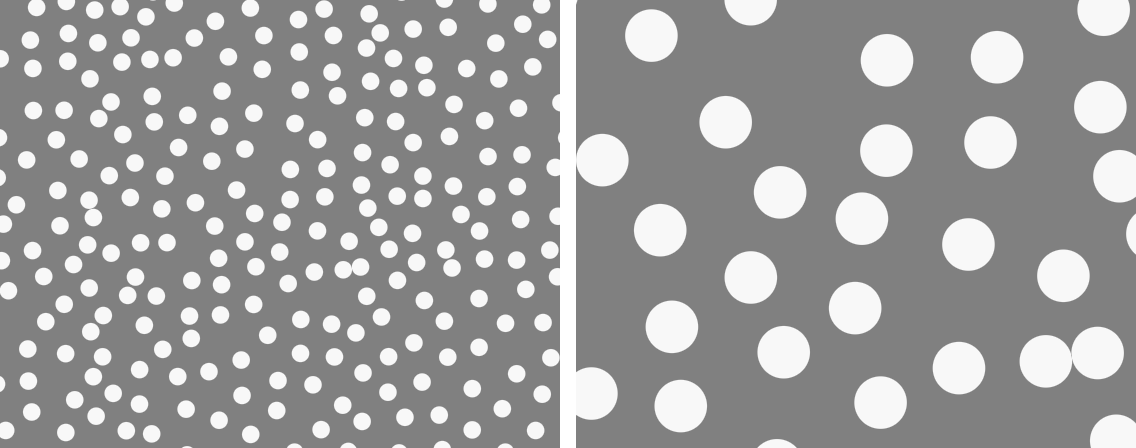
Left: the whole. Right: its middle third, enlarged.
This pattern is drawn by a Shadertoy shader. Its source:

```glsl
// Evenly spaced but irregular pale round dots on flat mid grey.

const float ROW = 0.866;  // row height of a triangular lattice with unit spacing

vec2 hash22(vec2 p) {
    vec3 h = fract(vec3(p.xyx) * vec3(0.1031, 0.1030, 0.0973));
    h += dot(h, h.yzx + 33.33);
    return fract((h.xx + h.yz) * h.zy);
}

// Slow bending of the lattice so that its rows never line up for long
vec2 bend(vec2 p) {
    return 0.45 * vec2(sin(0.47 * p.y + 1.3) + 0.5 * sin(0.8 * p.x + 0.4 * p.y),
                       sin(0.51 * p.x + 4.0) + 0.5 * sin(0.7 * p.y - 0.5 * p.x));
}

float stagger(float row) {
    return 0.5 * mod(row, 2.0);
}

// Lattice point of a cell, jittered and bent
vec2 seedPoint(vec2 cell) {
    vec2 base = vec2(cell.x + 0.5 + stagger(cell.y), (cell.y + 0.5) * ROW);
    return base + bend(base) + 0.72 * (hash22(cell + 71.0) - 0.5);
}

// Seed pushed away from neighbours that are closer than the unit spacing
vec2 dotCentre(vec2 cell) {
    vec2 seed = seedPoint(cell), push = vec2(0.0);
    for (int j = -1; j <= 1; j++)
    for (int i = -1; i <= 1; i++) {
        if (i == 0 && j == 0) continue;
        vec2 away = seed - seedPoint(cell + vec2(i, j));
        float gap = max(length(away), 0.001);
        push += away / gap * max(1.0 - gap, 0.0);
    }
    return seed + 0.45 * push;
}

void mainImage(out vec4 fragColor, in vec2 fragCoord) {
    float unitsPerPixel = 12.28 / iResolution.y;
    vec2 p = mat2(0.9, 0.436, -0.436, 0.9) * (fragCoord * unitsPerPixel);

    // Cell under this point once the bending is undone
    vec2 flatP = p - bend(p);
    float row = floor(flatP.y / ROW);
    vec2 home = vec2(floor(flatP.x - stagger(row)), row);

    // Distance to the nearest dot centre
    float nearest = 9.0;
    for (int j = -1; j <= 1; j++)
    for (int i = -1; i <= 1; i++)
        nearest = min(nearest, distance(p, dotCentre(home + vec2(i, j))));

    float cover = clamp(0.5 - (nearest - 0.24) / (1.1 * unitsPerPixel), 0.0, 1.0);
    vec3 grey = vec3(0.502), paleDot = vec3(0.973);
    fragColor = vec4(mix(grey, paleDot, cover), 1.0);
}
```
